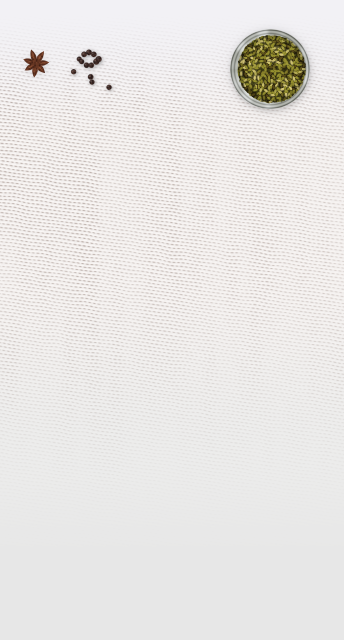
This texture is drawn by a Shadertoy shader. Its source:

```glsl
#define WEAVE_SIZE vec2(0.0072, 0.0055)
#define WEAVE_SLOPE 0.14
#define WEAVE_DEPTH 0.19
#define BOWL_CENTER vec2(0.4219, 0.1080)
#define BOWL_RADIUS 0.0622
#define HERB_CENTER vec2(0.4245, 0.1080)
#define HERB_RADIUS 0.0530
#define FLAKE_SIZE 0.0052
#define STAR_CENTER vec2(0.0560, 0.0995)
#define STAR_ARMS 7.0
#define PEPPER_CENTER vec2(0.1420, 0.0910)
#define PEPPER_RADIUS 0.0044

const float PI = 3.14159265;

float hash(vec2 p) {
    p = fract(p * vec2(0.1031, 0.1137));
    p += dot(p, p.yx + 33.33);
    return fract((p.x + p.y) * p.x * 17.0 + p.y * 29.0);
}

float noise(vec2 p) {
    vec2 i = floor(p), f = fract(p);
    f = f * f * (3.0 - 2.0 * f);
    return mix(mix(hash(i), hash(i + vec2(1, 0)), f.x),
               mix(hash(i + vec2(0, 1)), hash(i + vec2(1, 1)), f.x), f.y);
}

// Antialiased coverage of a signed distance
float cover(float d) {
    float px = 1.0 / iResolution.y;
    return smoothstep(0.7 * px, -0.7 * px, d);
}

// Slanted rows of short dashes, fading towards both ends of the cloth
vec3 cloth(vec2 p) {
    vec3 col = mix(vec3(0.949, 0.945, 0.960), vec3(0.958, 0.946, 0.940), smoothstep(0.02, 0.22, p.y));
    col = mix(col, vec3(0.925, 0.925, 0.922), smoothstep(0.42, 0.72, p.y));
    col = mix(col, vec3(0.906), smoothstep(0.70, 0.89, p.y));

    float wobble = 0.0022 * (noise(p * vec2(45.0, 30.0)) - 0.5);
    vec2 g = vec2(p.x, p.y - WEAVE_SLOPE * p.x + wobble) / WEAVE_SIZE;
    float row = floor(g.y);
    g.x += 0.5 * mod(row, 2.0) + 0.35 * hash(vec2(row, 7.0));
    vec2 cell = vec2(floor(g.x), row);
    vec2 f = fract(g) - 0.5;
    float size = mix(0.7, 1.1, hash(cell + 19.0));
    float dash = exp(-dot(f * f, vec2(7.0, 22.0)) / size);
    float ridge = exp(-18.0 * (f.y + 0.38) * (f.y + 0.38));

    float fade = smoothstep(0.015, 0.17, p.y) * (1.0 - smoothstep(0.36, 0.87, p.y));
    float streak = mix(0.65, 1.25, noise(vec2(p.x * 55.0, p.y * 7.0)));
    float side = mix(1.1, 0.82, smoothstep(0.0, 0.54, p.x));
    float depth = WEAVE_DEPTH * fade * streak * side;
    col -= depth * dash * vec3(0.86, 1.0, 1.06);
    return col + 0.10 * depth * ridge;
}

// Nearest flake gives one colour, its rim a dark gap
vec3 herbs(vec2 p) {
    vec2 g = p / FLAKE_SIZE, base = floor(g);
    float best = 9.0, tone = 0.0;
    for (int j = -1; j <= 1; j++)
    for (int i = -1; i <= 1; i++) {
        vec2 c = base + vec2(i, j);
        vec2 d = g - c - vec2(hash(c), hash(c + 41.0));
        float a = PI * hash(c + 83.0);
        d = mat2(cos(a), sin(a), -sin(a), cos(a)) * d;
        float r = length(d * vec2(0.75, 1.5));
        if (r < best) { best = r; tone = hash(c + 127.0); }
    }
    vec3 col = mix(vec3(0.32, 0.27, 0.09), vec3(0.54, 0.52, 0.17), smoothstep(0.05, 0.4, tone));
    col = mix(col, vec3(0.77, 0.72, 0.43), smoothstep(0.62, 1.0, tone));
    return col * mix(1.08, 0.45, smoothstep(0.25, 0.8, best));
}

vec3 bowl(vec3 col, vec2 p) {
    vec2 q = p - BOWL_CENTER;
    float r = length(q), d = r - BOWL_RADIUS;
    col *= 1.0 - 0.12 * exp(-max(length(q - vec2(0.001, 0.003)) - BOWL_RADIUS, 0.0) * 220.0);
    // Glass wall: dark outer and inner lines around a pale band
    float a = atan(q.y, q.x);
    float glint = 0.5 + 0.5 * sin(a * 3.0 + 4.0 * noise(vec2(a * 4.0, 3.0)));
    vec3 glass = mix(vec3(0.69, 0.70, 0.67), vec3(0.86, 0.87, 0.86), glint);
    glass -= 0.29 * exp(-pow((d + 0.0012) / 0.0013, 2.0));
    glass -= 0.20 * exp(-pow((d + 0.0065) / 0.0014, 2.0));
    col = mix(col, glass, cover(d));
    float edge = length(p - HERB_CENTER) - HERB_RADIUS + 0.0022 * (noise(p * 300.0) - 0.5);
    vec3 fill = herbs(p) * mix(0.78, 1.0, smoothstep(0.0, 0.010, -edge));
    return mix(col, fill, cover(edge));
}

vec3 starAnise(vec3 col, vec2 p) {
    vec2 q = p - STAR_CENTER;
    float sector = 2.0 * PI / STAR_ARMS;
    float a = atan(q.y, q.x) + 0.10, arm = floor(a / sector + 0.5);
    float along = length(q) * cos(a - arm * sector);
    float across = abs(length(q) * sin(a - arm * sector));
    float s = along / mix(0.020, 0.025, hash(vec2(mod(arm, STAR_ARMS), 5.0)));
    float width = 0.0138 * s * (1.0 - s) + 0.0016 * (1.0 - s);
    col *= 1.0 - 0.16 * exp(-dot(q - 0.002, q - 0.002) / 0.00018);
    vec3 pod = mix(vec3(0.24, 0.11, 0.07), vec3(0.46, 0.25, 0.16), noise(p * 420.0));
    float slit = exp(-pow(across / 0.0011, 2.0)) * smoothstep(0.25, 0.5, s) * (1.0 - s);
    return mix(col, pod + slit * vec3(0.42, 0.27, 0.17), cover(across - width));
}

// A zigzag cluster followed by four strays on a cubic curve
vec3 peppercorns(vec3 col, vec2 p) {
    for (int k = 0; k < 13; k++) {
        float i = float(k), t = i - 10.5;
        float zigzag = (mod(i, 2.0) * 2.0 - 1.0) * sin(PI * i / 8.0);
        vec2 c = k < 9 ? vec2(0.0038 * i - 0.0182, 0.0013 + 0.0104 * zigzag)
                       : vec2(0.0007 + 0.0082 * t * t * t, 0.0332 + 0.0081 * t);
        vec2 q = p - PEPPER_CENTER - c;
        float r = PEPPER_RADIUS * mix(0.88, 1.08, hash(vec2(i, 3.0)));
        col *= 1.0 - 0.20 * exp(-dot(q - 0.0015, q - 0.0015) / (r * r * 1.6));
        vec3 skin = mix(vec3(0.13, 0.09, 0.09), vec3(0.33, 0.22, 0.19), noise(p * 600.0 + i));
        skin += 0.14 * exp(-dot(q + 0.0014, q + 0.0014) / (r * r * 0.15));
        col = mix(col, skin, cover(length(q) - r));
    }
    return col;
}

void mainImage(out vec4 fragColor, in vec2 fragCoord) {
    // Canvas height is one unit, measured down from the top left
    vec2 p = vec2(fragCoord.x, iResolution.y - fragCoord.y) / iResolution.y;
    vec3 col = cloth(p);
    col = starAnise(col, p);
    col = peppercorns(col, p);
    col = bowl(col, p);
    fragColor = vec4(clamp(col, 0.0, 1.0), 1.0);
}
```
